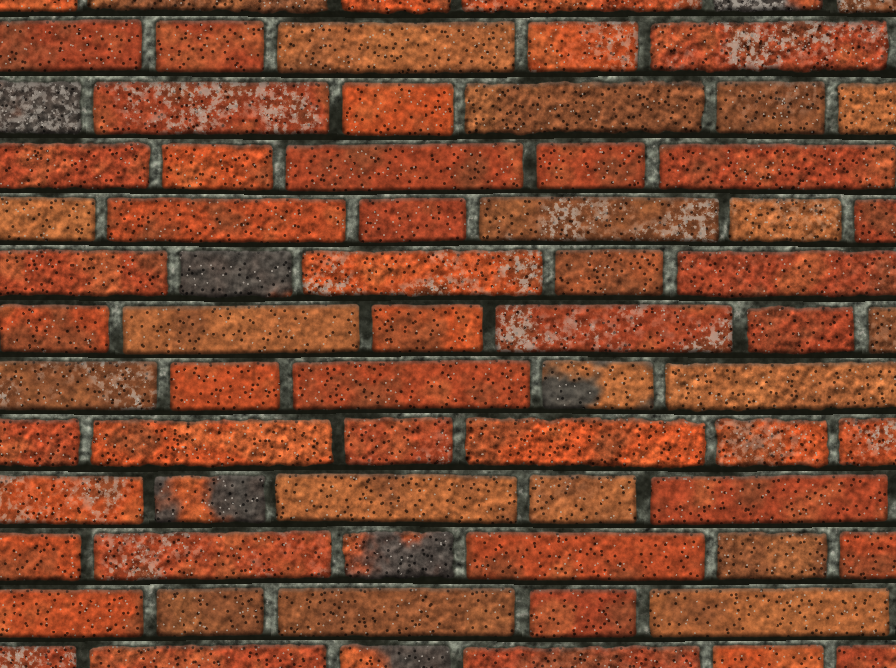
Write a WebGL 2 fragment shader that draws this texture.

```glsl
#version 300 es
precision highp float;
// Weathered Flemish-bond brick wall: long and short bricks alternate over deep, shadowed mortar.
uniform vec2 u_resolution;
out vec4 fragColor;

// Lengths are fractions of the canvas height.
const float COURSE = 0.085;        // height of one course
const float FIRST_JOINT = 0.0245;  // topmost bed joint, from the top edge
const float LONG_CELL = 0.376;     // long brick plus its joint
const float SHORT_CELL = 0.1825;   // short brick plus its joint
const vec2 JOINT = vec2(0.015, 0.0125);
const float CORNER = 0.006;

const vec3 ORANGE = vec3(0.72, 0.30, 0.15);
const vec3 RED    = vec3(0.60, 0.25, 0.15);
const vec3 TAN    = vec3(0.64, 0.39, 0.22);
const vec3 BROWN  = vec3(0.46, 0.27, 0.17);
const vec3 SOOT   = vec3(0.25, 0.27, 0.26);
const vec3 PALE   = vec3(0.72, 0.68, 0.63);
const vec3 MORTAR = vec3(0.43, 0.44, 0.39);
const vec3 SHADOW = vec3(0.07, 0.07, 0.045);

float hash(vec2 p) {
  vec3 q = fract(p.xyx * vec3(0.1031, 0.1030, 0.0973));
  q += dot(q, q.yzx + 33.33);
  return fract((q.x + q.y) * q.z);
}

float valueNoise(vec2 p) {
  vec2 i = floor(p), f = fract(p);
  f = f * f * (3.0 - 2.0 * f);
  return mix(mix(hash(i), hash(i + vec2(1, 0)), f.x),
             mix(hash(i + vec2(0, 1)), hash(i + vec2(1, 1)), f.x), f.y);
}

float layeredNoise(vec2 p) {
  float sum = 0.0, weight = 0.5;
  for (int i = 0; i < 4; i++) {
    sum += weight * valueNoise(p);
    p = mat2(1.6, 1.2, -1.2, 1.6) * p + 7.3;
    weight *= 0.5;
  }
  return sum / 0.9375;
}

// Distance to the nearest scattered point; y holds that point's random value.
vec2 cellular(vec2 p) {
  vec2 base = floor(p), best = vec2(9.0, 0.0);
  for (int y = -1; y <= 1; y++)
    for (int x = -1; x <= 1; x++) {
      vec2 c = base + vec2(x, y);
      float d = length(c + vec2(hash(c + 3.7), hash(c + 91.2)) - p);
      if (d < best.x) best = vec2(d, hash(c + 47.1));
    }
  return best;
}

float roundedBox(vec2 p, vec2 halfSize, float r) {
  vec2 q = abs(p) - halfSize + r;
  return length(max(q, 0.0)) + min(max(q.x, q.y), 0.0) - r;
}

// Start of a long brick in a course; the bond drifts sideways mid-wall.
float courseStart(float row) {
  float drift = 0.042 * exp(-pow(row - 5.6, 2.0) / 3.0);
  return mix(0.129, 0.410, mod(row, 2.0)) + drift + 0.012 * (hash(vec2(row, 8.0)) - 0.5);
}

void main() {
  vec2 p = vec2(gl_FragCoord.x, u_resolution.y - gl_FragCoord.y) / u_resolution.y;
  float pixel = 1.0 / u_resolution.y;

  // Course and brick lookup
  float sag = 0.014 * exp(-pow((p.y - 0.227) / 0.12, 2.0));
  float wave = 0.0015 * sin(p.x * 7.0 + p.y * 5.0);
  float v = (p.y - FIRST_JOINT - sag + wave) / COURSE + 1.0;
  float row = floor(v);
  float period = LONG_CELL + SHORT_CELL;
  float u = (p.x - courseStart(row)) / period;
  float along = fract(u) * period;
  float isShort = step(LONG_CELL, along);
  vec2 id = vec2(2.0 * floor(u) + isShort, row) + 40.0;
  vec2 cell = vec2(mix(LONG_CELL, SHORT_CELL, isShort), COURSE);
  vec2 local = vec2(along - isShort * LONG_CELL, fract(v) * COURSE) - 0.5 * cell;
  float kind = hash(id), tint = hash(id + 17.0), wear = hash(id + 53.0);

  // Brick outline, ragged on worn bricks
  float rough = mix(0.003, 0.012, wear * wear);
  vec2 ragged = vec2(layeredNoise(p * 45.0), layeredNoise(p * 45.0 + 31.0)) - 0.5;
  vec2 halfSize = 0.5 * (cell - JOINT) - vec2(0.004, 0.002) * vec2(tint, wear);
  vec2 q = local + ragged * rough;
  q.y += q.x * 0.02 * (tint - 0.5);
  float d = roundedBox(q, halfSize, CORNER);
  float height = q.y / halfSize.y;  // -1 top edge, +1 bottom edge

  // Surface noise
  float blotch = layeredNoise(p * 14.0 + id * 3.1);
  float grain = layeredNoise(p * 150.0);
  float relief = layeredNoise(p * 85.0) - layeredNoise(p * 85.0 - vec2(0.2, 0.5));
  vec2 pit = cellular(p * 110.0);
  vec2 fleck = cellular(p * 150.0 + 19.0);

  // Brick colour
  vec3 brick = mix(ORANGE, RED, smoothstep(0.2, 0.9, tint));
  brick = mix(brick, TAN, smoothstep(0.58, 0.66, kind) * 0.85);
  brick = mix(brick, BROWN, smoothstep(0.84, 0.88, kind) * 0.8);
  brick = mix(brick, BROWN, smoothstep(0.52, 0.78, blotch) * 0.65);
  brick = mix(brick, TAN * 1.1, smoothstep(0.48, 0.25, blotch) * 0.4);
  float sooty = isShort * step(0.78, hash(id + 71.0));
  brick = mix(brick, SOOT, sooty * smoothstep(0.32, 0.55, blotch) * 0.85);
  brick *= 0.72 + 0.58 * grain + relief * mix(0.5, 1.3, wear);
  brick *= 1.0 - 0.6 * step(0.72, pit.y) * smoothstep(0.34, 0.12, pit.x);

  // Lime bloom and pale flecks
  float bloom = smoothstep(0.62, 0.9, hash(id + 29.0)) * smoothstep(0.38, 0.65, blotch);
  brick = mix(brick, PALE, bloom * smoothstep(0.42, 0.68, grain) * 0.7);
  brick = mix(brick, PALE, step(0.91 - 0.15 * bloom, fleck.y) * smoothstep(0.32, 0.1, fleck.x) * 0.7);

  // Lit upper arris, shaded lower arris and ends
  float rim = smoothstep(-0.009, 0.0, d);
  brick = mix(brick, PALE, rim * smoothstep(-0.6, -1.0, height) * (0.15 + 0.4 * grain));
  brick *= 1.0 - rim * mix(0.25, 0.62, smoothstep(0.3, 1.0, height));

  // Mortar, darkest below each brick
  float patchy = layeredNoise(p * 11.0 + 5.0);
  vec3 mortar = MORTAR * (0.55 + 0.85 * grain + relief * 1.2);
  mortar = mix(mortar, PALE, smoothstep(0.62, 0.85, grain) * 0.5);
  float shade = smoothstep(0.65, 1.05, height) * 0.95;
  shade = max(shade, smoothstep(0.42, 0.68, patchy) * 0.8);
  shade = max(shade, smoothstep(0.006, 0.0, d) * 0.55);
  mortar = mix(mortar, SHADOW, shade);

  vec3 color = mix(brick, mortar, smoothstep(-pixel, pixel, d));
  fragColor = vec4(clamp(color, 0.0, 1.0), 1.0);
}
```
